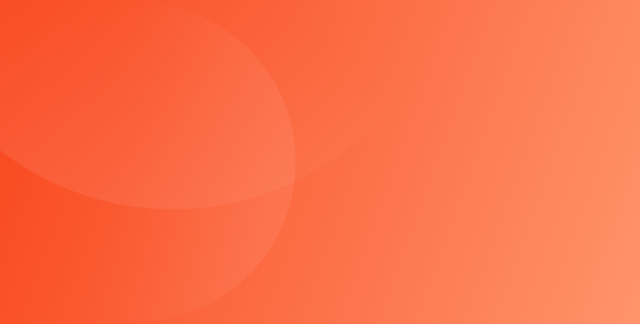
A Shadertoy shader for this background:

```glsl
// Warm orange diagonal gradient with two large translucent discs that fade out.

// Antialiased coverage of a disc, in units of canvas height.
float disc(vec2 p, vec2 center, float radius) {
    float pixel = 1.0 / iResolution.y;
    return smoothstep(pixel, -pixel, length(p - center) - radius);
}

void mainImage(out vec4 fragColor, in vec2 fragCoord) {
    vec2 p = fragCoord / iResolution.y;
    vec2 size = vec2(iResolution.x / iResolution.y, 1.0);

    // Base gradient, spanning the upper left to the lower right corner
    vec2 direction = vec2(0.94, -0.342);
    float t = 0.5 + dot(p - 0.5 * size, direction) / dot(size, abs(direction));
    vec3 color = mix(vec3(0.975, 0.272, 0.110), vec3(1.0, 0.580, 0.420), t);

    // Wide disc hanging from above, brightest toward its lower left
    float wideGlow = clamp(0.123 - 0.055 * p.x - 0.08 * p.y, 0.0, 0.09);
    color = mix(color, vec3(1.0), wideGlow * disc(p, vec2(0.533, 1.226), 0.872));

    // Smaller disc at the left, brightest along its right rim
    float rimGlow = 0.07 * smoothstep(0.3, 0.95, p.x + 0.1 * (0.5 - p.y));
    color = mix(color, vec3(1.0), rimGlow * disc(p, vec2(0.420, 0.5), 0.492));

    fragColor = vec4(color, 1.0);
}
```
